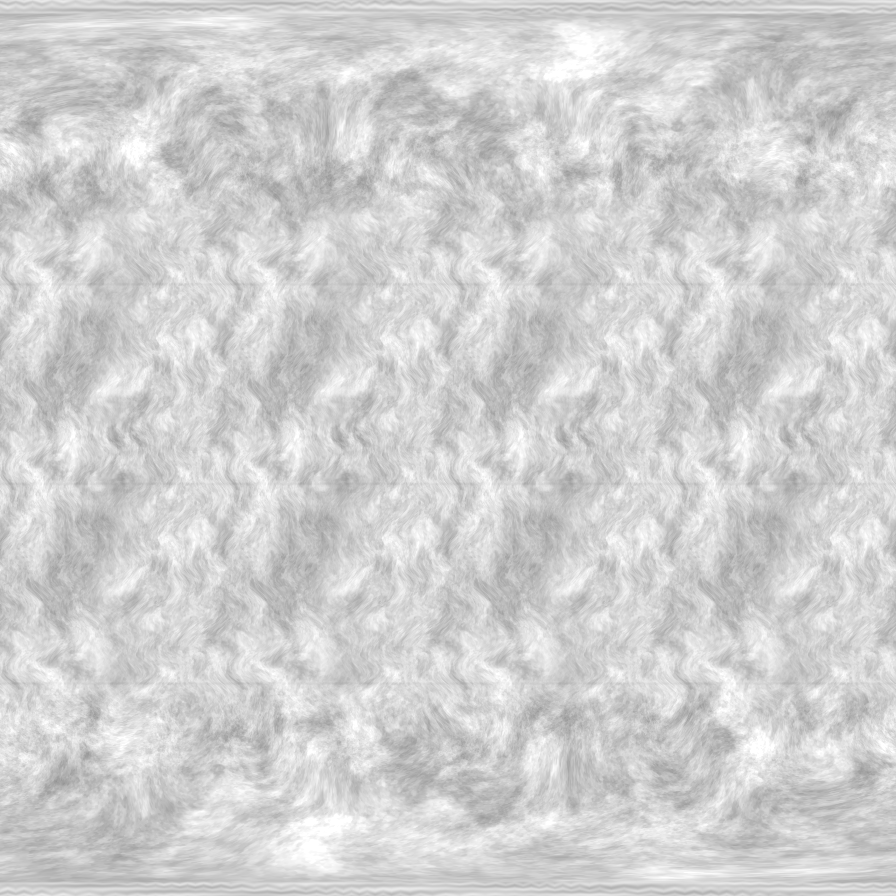
This texture is drawn by a three.js fragment shader. Its source:

```glsl
varying vec2 vUv;

const float PI = 3.14159265;
const float MEAN_GREY = 0.826;
const float CONTRAST = 0.31;
const int OCTAVES = 6;
const float OCTAVE_GAIN = 0.8;
const float CELL_SOFTNESS = 6.0;
const float WARP = 0.022;

const float FACES = 4.0;                  // wall tiles around the width
const float WALL_TILE_HEIGHT = 0.7;       // in radians of latitude
const float WALL_OFFSET = 0.126;
const vec2 WALL_CELLS = vec2(6.0, 3.0);   // tall cells give upright streaks
const float SEAM_WIDTH = 0.012;
const float SEAM_DEPTH = 0.12;

const float CAP_TILE = 2.0;
const vec2 CAP_CELLS = vec2(12.0);
const vec2 CAP_BLEND = vec2(0.75, 1.05);  // latitudes where the caps fade in

const vec2 RIM = vec2(0.013, 0.018);      // rippled strip at top and bottom
const float RIM_GREY = 0.81;
const float RIPPLES = 45.0;
const float RIPPLE_HEIGHT = 0.005;
const float RIPPLE_LINES = 150.0;

vec3 hash3(vec2 cell, float seed) {
  vec3 p = fract(vec3(cell, seed) * vec3(0.1031, 0.1030, 0.0973));
  p += dot(p, p.yxz + 33.33);
  return fract((p.xxy + p.yzz) * p.zyx);
}

// Cellular noise: random cell tones, blended by distance, wrapping at period
float softCells(vec2 p, vec2 period, float seed) {
  vec2 base = floor(p);
  vec2 local = p - base;
  float tone = 0.0;
  float total = 0.0;
  for (int j = -1; j <= 1; j++) {
    for (int i = -1; i <= 1; i++) {
      vec2 offset = vec2(float(i), float(j));
      vec3 rnd = hash3(mod(base + offset, period), seed);
      vec2 d = offset + rnd.xy - local;
      float weight = exp(-CELL_SOFTNESS * dot(d, d));
      tone += rnd.z * weight;
      total += weight;
    }
  }
  return tone / total - 0.5;
}

// Layered blotches, from broad stains down to fine grain, on a unit tile
float plaster(vec2 tile, vec2 cells, float seed) {
  vec2 a = 2.0 * PI * tile;
  tile += WARP * vec2(sin(2.0 * a.y + a.x) + 0.5 * sin(5.0 * a.y - 2.0 * a.x),
                      sin(3.0 * a.x - a.y) + 0.5 * sin(7.0 * a.x + 2.0 * a.y));
  float sum = 0.0;
  float power = 0.0;
  float amp = 1.0;
  for (int i = 0; i < OCTAVES; i++) {
    sum += amp * softCells(tile * cells, cells, seed + 7.0 * float(i));
    power += amp * amp;
    amp *= OCTAVE_GAIN;
    cells *= 2.0;
  }
  return sum / sqrt(power);
}

// One wall tile with faint joints along its edges
float wallFace(vec2 tile) {
  vec2 edge = abs(fract(tile + 0.5) - 0.5);
  vec2 seam = 1.0 - smoothstep(vec2(0.0), vec2(SEAM_WIDTH), edge);
  return plaster(tile, WALL_CELLS, 3.0) - SEAM_DEPTH * max(0.5 * seam.x, seam.y);
}

// Neighbouring faces fan out away from the equator and cross-fade
float wall(float x, float lat) {
  float across = fract(x * FACES);
  float row = (lat + WALL_OFFSET) / WALL_TILE_HEIGHT;
  float left = wallFace(vec2(across * cos(lat), row));
  float right = wallFace(vec2((across - 1.0) * cos(lat), row));
  return mix(left, right, smoothstep(0.3, 0.7, across));
}

// Flat polar disc, which stretches sideways towards the pole
float cap(float lon, float lat) {
  float radius = 0.5 * PI - abs(lat);
  vec2 disc = radius * vec2(cos(lon), sign(lat) * sin(lon));
  return plaster(disc / CAP_TILE + 0.3, CAP_CELLS, 61.0);
}

// Zigzag lines squeezed against the rim
float rimGrey(float x, float depth) {
  float zigzag = abs(fract(x * RIPPLES + 0.4 * sin(x * 31.0)) - 0.5);
  float height = RIPPLE_HEIGHT * (0.7 + 0.5 * sin(x * 17.0 + depth * 300.0));
  float lines = sin(2.0 * PI * RIPPLE_LINES * (depth + height * zigzag));
  return RIM_GREY + 0.05 * lines + 0.03 * sin(x * 13.0 + depth * 260.0)
       + 0.03 * sin(x * 41.0 - depth * 500.0);
}

void main() {
  float lon = 2.0 * PI * vUv.x;
  float lat = PI * (vUv.y - 0.5);

  // Blend wall and cap while keeping their contrast
  float capShare = smoothstep(CAP_BLEND.x, CAP_BLEND.y, abs(lat));
  vec2 share = normalize(vec2(1.0 - capShare, capShare));
  float stain = dot(share, vec2(wall(vUv.x, lat), cap(lon, lat)));
  float grey = MEAN_GREY + CONTRAST * stain;

  float depth = min(vUv.y, 1.0 - vUv.y);
  grey = mix(rimGrey(vUv.x, depth), grey, smoothstep(RIM.x, RIM.y, depth));
  gl_FragColor = vec4(vec3(clamp(grey, 0.0, 1.0)), 1.0);
}
```
